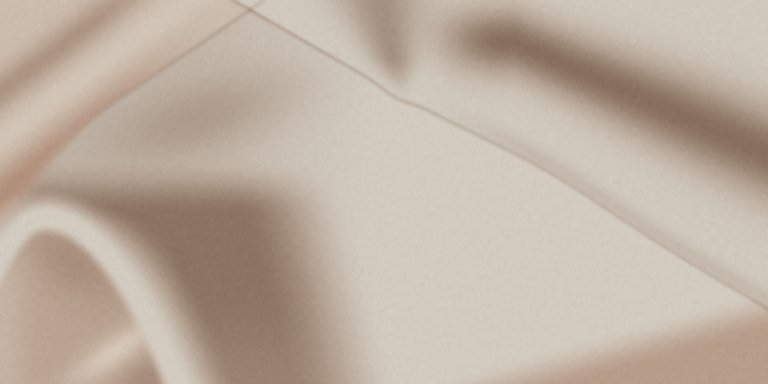
This texture is drawn by a Shadertoy shader. Its source:

```glsl
// Softly lit satin cloth: a smooth panel bounded by two seams, with folds around it.
// Each region gets a lightness from gaussian and smoothstep folds, the regions are
// layered along curved edges, and a warm ramp plus a gradient noise weave colours them.

vec2 hashGradient(vec2 cell) {
    vec2 h = vec2(dot(cell, vec2(127.1, 311.7)), dot(cell, vec2(269.5, 183.3)));
    return -1.0 + 2.0 * fract(sin(h) * 43758.5);
}

float gradientNoise(vec2 p) {
    vec2 i = floor(p), f = fract(p);
    vec2 u = f * f * f * (f * (f * 6.0 - 15.0) + 10.0);
    float a = dot(hashGradient(i), f);
    float b = dot(hashGradient(i + vec2(1, 0)), f - vec2(1, 0));
    float c = dot(hashGradient(i + vec2(0, 1)), f - vec2(0, 1));
    float d = dot(hashGradient(i + vec2(1, 1)), f - vec2(1, 1));
    return mix(mix(a, b, u.x), mix(c, d, u.x), u.y);
}

float bell(float d, float width) {
    return exp(-d * d / (width * width));
}

// Soft rotated ellipse, 1 at its centre.
float blob(vec2 p, vec2 centre, float angle, vec2 radii) {
    vec2 q = p - centre;
    float c = cos(angle), s = sin(angle);
    q = vec2(c * q.x + s * q.y, c * q.y - s * q.x) / radii;
    return exp(-dot(q, q));
}

// Signed distances, positive above each curve.
float rightSeam(vec2 p) {
    float y = 0.979 - 0.577 * (p.x - 0.651);
    y += 0.026 * bell(p.x - 1.42, 0.25) - 0.012 * bell(p.x - 1.03, 0.05);
    return (p.y - y) * 0.866;
}

float leftSeam(vec2 p) {
    float bend = max(0.0, 0.3 - p.x);
    float y = 0.979 - 0.68 * (0.651 - p.x) - 1.6 * bend * bend;
    return (p.y - y) / length(vec2(1.0, 0.68 + 3.2 * bend));
}

float archRidge(vec2 p) {
    float x = p.x - 0.117;
    float curve = x > 0.0 ? 3.5 : 7.0;
    return (p.y - 0.445 + curve * x * x) / length(vec2(1.0, 2.0 * curve * x));
}

// Each region returns lightness in x and pink tint in y.
vec2 panel(vec2 p) {
    float light = mix(0.70, 0.90, smoothstep(0.4, 1.05, p.x));
    light -= 0.24 * blob(p, vec2(0.54, 0.70), 0.3, vec2(0.26, 0.09));
    float edge = p.x - 0.75 - 0.3 * (0.5 - p.y);
    float fold = (1.0 - smoothstep(-0.15, 0.15, edge)) * (1.0 - smoothstep(0.44, 0.59, p.y));
    light = mix(light, 0.17 + 0.12 * bell(p.y, 0.16), fold);
    float corner = 1.0 - smoothstep(-0.08, 0.035, p.y - 0.28 * (p.x - 1.22));
    light = mix(light, 0.52, corner);
    return vec2(light, 0.8 * corner + 0.25 * fold);
}

vec2 leftFolds(vec2 p) {
    float across = p.y - 0.75 * p.x;
    float fade = 1.0 - smoothstep(0.2, 0.6, p.x);
    float dark = bell(across - 0.76, 0.055);
    float rosy = bell(across - 0.49, 0.075);
    float light = 0.78 + 0.08 * bell(across - 0.63, 0.05);
    light -= fade * (0.34 * dark + 0.36 * rosy);
    return vec2(light, 0.35 + fade * (0.9 * rosy + 0.15 * dark));
}

vec2 rightFolds(vec2 p) {
    float light = 0.88;
    // Narrow valley pinched at the seam.
    float rise = max(0.0, p.y - 0.76);
    float valley = p.x - 1.045 + 0.24 * rise;
    light -= 0.48 * bell(valley, 0.025 + 0.36 * rise) * smoothstep(0.74, 0.86, p.y);
    // Broad shadow running down to the right.
    float slide = max(0.0, p.x - 1.34);
    float shadow = p.y - 0.89 + 0.44 * slide;
    float width = 0.085 + 0.035 * smoothstep(1.3, 2.0, p.x);
    float fold = bell(shadow, width) * smoothstep(1.06, 1.32, p.x + 0.25 * (p.y - 0.85));
    light = mix(light, 0.10, fold * 0.95);
    light -= 0.14 * bell(rightSeam(p) - 0.015, 0.025) * smoothstep(1.1, 1.4, p.x);
    return vec2(light, 0.2 * fold);
}

vec2 archInside(vec2 p) {
    float light = 0.56 - 0.16 * blob(p, vec2(0.19, 0.32), -0.6, vec2(0.15, 0.08));
    light += 0.14 * bell(p.x, 0.07);
    light += 0.32 * blob(p, vec2(0.30, 0.085), 0.6, vec2(0.15, 0.04));
    light -= 0.18 * blob(p, vec2(0.38, 0.01), 0.6, vec2(0.07, 0.05));
    return vec2(light, 0.55);
}

vec3 clothColour(float light, float pink) {
    vec3 shade = vec3(0.46, 0.37, 0.31), middle = vec3(0.685, 0.615, 0.555);
    vec3 bright = vec3(0.86, 0.84, 0.80);
    vec3 colour = mix(shade, middle, clamp(light * 2.0, 0.0, 1.0));
    colour = mix(colour, bright, clamp(light * 2.0 - 1.0, 0.0, 1.0));
    return colour + pink * vec3(0.035, -0.012, -0.03);
}

void mainImage(out vec4 fragColor, in vec2 fragCoord) {
    vec2 p = fragCoord / iResolution.y;
    float right = rightSeam(p), left = leftSeam(p), arch = archRidge(p);

    // Layer the regions along their seams.
    vec2 cloth = panel(p);
    float soften = 0.006 + 0.03 * (1.0 - smoothstep(0.05, 0.3, p.x));
    cloth = mix(cloth, leftFolds(p), smoothstep(-soften, soften, left));
    cloth = mix(cloth, rightFolds(p), smoothstep(-0.005, 0.005, right));
    cloth.x -= 0.20 * bell(right + 0.004, 0.006) * step(0.6, p.x);
    cloth.x -= 0.14 * bell(left + 0.004, 0.007) * smoothstep(0.12, 0.3, p.x) * step(p.x, 0.69);

    // Rolled bright fold, soft outside and crisp inside.
    float reach = mix(0.07, 0.12, smoothstep(0.2, 0.45, p.x));
    cloth = mix(vec2(0.90, 0.0), cloth, smoothstep(0.0, reach, arch));
    cloth = mix(archInside(p), cloth, smoothstep(-0.065, -0.025, arch));

    // Fine slanted weave.
    vec2 thread = vec2(p.x + 0.5 * p.y, p.y - 0.5 * p.x);
    float weave = gradientNoise(thread * vec2(120.0, 70.0)) + 0.5 * gradientNoise(p * 45.0);
    cloth.x += 0.055 * weave;
    fragColor = vec4(clothColour(cloth.x, cloth.y), 1.0);
}
```
